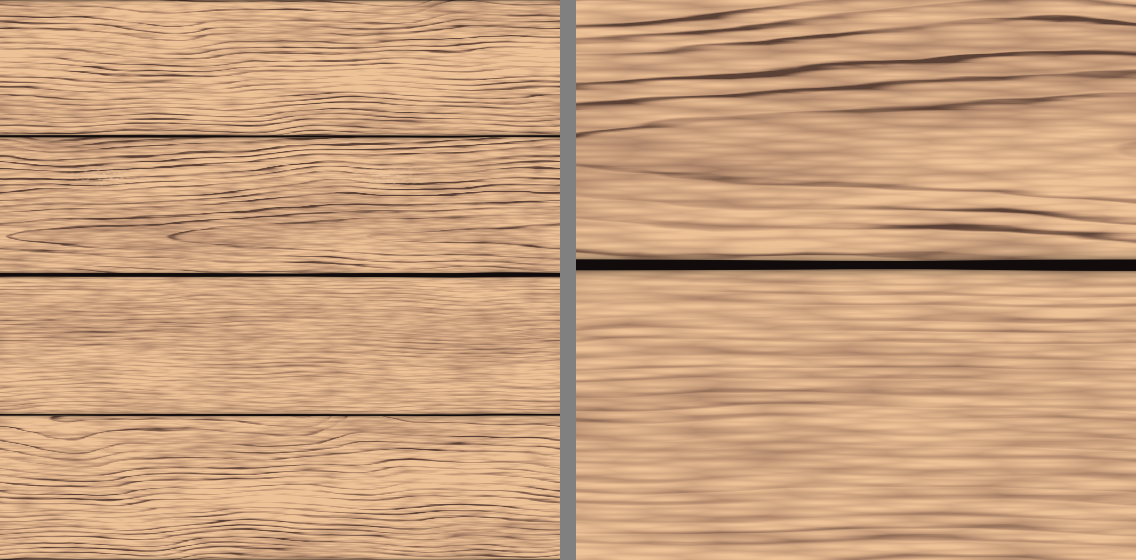
Left: the whole. Right: its middle third, enlarged.
A Shadertoy shader for this texture:

```glsl
// Four weathered wooden planks lying across the canvas, split by dark uneven gaps.
// Growth rings are contours of a field bent by layered sines; stretched cellular
// noise adds fibres, ragged ring lines and pale scuffs. Everything wraps sideways.

const float TAU = 6.2831853;

vec2 hash2(vec2 p) {
    vec3 q = fract(p.xyx * vec3(0.1031, 0.1030, 0.0973));
    q += dot(q, q.yzx + 33.33);
    return fract((q.xx + q.yz) * q.zy);
}

// Distance to the nearest scattered point, on a grid that wraps at the canvas edge
float cellular(vec2 uv, vec2 grid) {
    vec2 p = uv * grid, cell = floor(p);
    float nearest = 2.0;
    for (int j = -1; j <= 1; j++)
    for (int i = -1; i <= 1; i++) {
        vec2 c = cell + vec2(i, j);
        nearest = min(nearest, length(c + hash2(mod(c, grid) + grid) - p));
    }
    return nearest;
}

// Layered sines, periodic in x, roughly -1 to 1
float waves(vec2 p, float seed) {
    float sum = 0.0, amp = 0.55;
    for (int i = 1; i <= 6; i++) {
        float k = float(i);
        float lean = mod(k, 2.0) * 2.0 - 1.0;
        sum += amp * sin(TAU * k * p.x + lean * p.y * (2.0 + 1.7 * k) + seed * k * 2.4 + sum);
        amp *= 0.64;
    }
    return sum;
}

void mainImage(out vec4 fragColor, in vec2 fragCoord) {
    vec2 uv = fragCoord / iResolution.xy;
    float pixel = 1.0 / iResolution.y;
    uv.y = 1.0 - uv.y;                       // measured downwards from here on

    // Planks: find the one below the nearest upper gap
    vec4 tops = vec4(0.0, 0.2435, 0.491, 0.741);
    vec4 bottoms = vec4(tops.yzw, 1.0);
    vec4 gapHalf = vec4(0.0005, 0.0016, 0.0032, 0.0013);
    float wobble = 0.0006 * waves(vec2(uv.x, 0.0), 3.0);
    float y = uv.y + wobble;
    int plank = int(dot(step(tops.yzw, vec3(y)), vec3(1.0)));
    float seed = float(plank) * 1.9 + 0.6;
    float v = clamp((y - tops[plank]) / (bottoms[plank] - tops[plank]), 0.0, 1.0);

    // Fibres, coarse and fine
    float coarse = cellular(uv, vec2(7.0, 110.0)) - 0.45;
    float fine = cellular(uv, vec2(22.0, 250.0)) - 0.45;
    float breaks = cellular(uv, vec2(5.0, 60.0));

    // Ring field; the second plank folds into nested arches that open to the right
    float rings = vec4(21.0, 21.0, 32.0, 20.0)[plank];
    float field = rings * pow(v, vec4(1.2, 1.0, 0.95, 1.35)[plank]);
    float bend = vec4(0.9, 0.6, 0.8, 1.1)[plank];
    if (plank == 1) {
        float fold = v - 0.72;
        field = rings * sqrt(fold * fold + 0.012) - 3.0 * uv.x + 0.65;
        bend = mix(0.22, 0.8, smoothstep(0.1, 0.4, abs(fold)));
    }
    field += bend * waves(vec2(uv.x, v * 0.7), seed);
    field += 0.15 * sin(TAU * field / 3.0);

    // Rings per canvas unit keep the drawn width even where the rings spread out
    float density = length(vec2(dFdx(field), dFdy(field))) / pixel;
    field += clamp(density / 80.0, 0.15, 1.0) * (0.32 * coarse + 0.15 * fine);

    // Each ring darkens slowly and ends in a thin line
    float width = clamp(density * 0.0034, 0.07, 0.34);
    float phase = fract(field);
    float fall = 1.0 - smoothstep(1.0 - 0.5 * width, 1.0, phase);
    float band = smoothstep(0.1, 0.85, phase) * fall;
    float line = smoothstep(1.0 - 1.6 * width, 1.0 - 0.6 * width, phase) * fall;

    // Line strength drifts along the grain and breaks up
    float drift = waves(vec2(uv.x, v * 4.0), seed + 4.0);
    float strength = smoothstep(-1.5, 0.9, drift) * smoothstep(-0.35, 0.55, breaks);
    float contrast = vec4(1.0, 1.1, 0.42, 1.0)[plank];
    if (plank == 1) contrast *= mix(1.1, 0.8, smoothstep(0.4, 0.65, v));

    // Shade: 0 is pale wood, 2 is tan, 4 is dark brown
    float shade = vec4(-0.1, 0.35, 0.35, -0.1)[plank];
    shade += vec4(0.5, 0.5, 0.3, 0.5)[plank] * waves(vec2(uv.x, v * 2.2), seed + 8.0);
    shade += 0.3 * sin(TAU * (v * 1.3 + 0.17 * seed));
    shade += contrast * (0.6 * band + 3.3 * line * strength);
    shade += 1.2 * coarse + 1.8 * fine;

    // Wear on the second plank: pale scuffs and small dark bruises
    float scuff = 0.0;
    for (int i = 0; i < 2; i++) {
        float n = float(i);
        vec2 pale = (uv - vec2(0.19 + 0.5 * n, 0.315)) / vec2(0.055, 0.016);
        vec2 bruise = (uv - vec2(0.487 + 0.475 * n, 0.302)) / vec2(0.012, 0.009);
        scuff += exp(-dot(pale, pale));
        shade += 1.3 * exp(-dot(bruise, bruise));
    }
    scuff *= smoothstep(0.4, 0.15, cellular(uv, vec2(90.0, 170.0)));

    vec3 color = mix(vec3(0.89, 0.72, 0.56), vec3(0.69, 0.53, 0.42), clamp(shade * 0.5, -0.22, 1.0));
    color = mix(color, vec3(0.36, 0.26, 0.21), clamp(shade * 0.5 - 1.0, 0.0, 1.0));
    color = mix(color, vec3(0.90, 0.80, 0.70), 0.5 * scuff);

    // Gaps with a soft shadow on both edges
    for (int i = 0; i < 4; i++) {
        float d = abs(fract(y - tops[i] + 0.5) - 0.5);
        float halfWidth = gapHalf[i] * (1.0 + 0.25 * waves(vec2(uv.x, 1.0), float(i)));
        color *= 1.0 - 0.4 * exp(-max(d - halfWidth, 0.0) / 0.0025);
        float gap = 1.0 - smoothstep(halfWidth - 0.5 * pixel, halfWidth + 0.7 * pixel, d);
        color = mix(color, vec3(0.07, 0.045, 0.045), gap * (i == 0 ? 0.4 : 1.0));
    }
    fragColor = vec4(color, 1.0);
}
```
